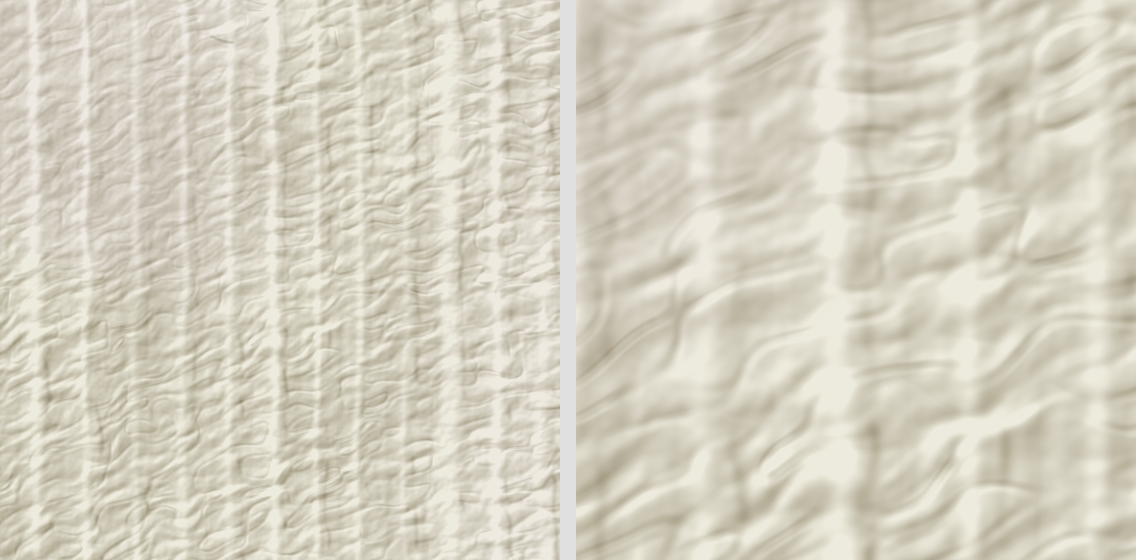
Left, the full canvas; right, a detail of the centre.
Write a WebGL 1 fragment shader that draws this texture.

```glsl
precision highp float;
uniform vec2 u_resolution;

const vec3 SHADOW = vec3(0.65, 0.62, 0.54);
const vec3 LIGHT = vec3(0.90, 0.89, 0.85);
const vec3 ROSE_TINT = vec3(1.005, 0.99, 1.005);
const vec3 STRAW_TINT = vec3(1.0, 0.998, 0.975);
const float RIBS = 12.0;             // vertical cords across
const float KNOTS = 22.0;            // knots down each cord
const vec2 STRANDS = vec2(17.0, 27.0); // slanted strands across and down
const float BROAD_CORD = 10.0;       // index of the widest, smoothest cord
const float SLANT = 0.50;            // rise of the strands
const float SLANT_EASE = 0.14;       // strands flatten to the right
const vec2 LIGHT_DIR = vec2(-0.64, 0.77);
const float LIGHT_STEP = 0.0028;
const float RELIEF = 1.45;
const float BASE_TONE = 0.79;

float hash(vec2 p) {
  return fract(sin(dot(p, vec2(127.1, 311.7))) * 43758.545);
}

float noise(vec2 p) {
  vec2 i = floor(p), f = fract(p);
  f = f * f * (3.0 - 2.0 * f);
  return mix(mix(hash(i), hash(i + vec2(1.0, 0.0)), f.x),
             mix(hash(i + vec2(0.0, 1.0)), hash(i + 1.0), f.x), f.y);
}

// Jittered, staggered lumps; falloff sets their width and height
float lumps(vec2 p, vec2 falloff, vec2 scatter) {
  vec2 cell = floor(p);
  float top = 0.0;
  for (int j = -1; j <= 1; j++) {
    for (int i = -1; i <= 1; i++) {
      vec2 id = cell + vec2(float(i), float(j));
      vec2 jitter = vec2(hash(id), hash(id + 37.0)) - 0.5;
      float stagger = 0.4 * (mod(id.x, 2.0) - 0.5);
      vec2 q = p - id - 0.5 - jitter * scatter - vec2(0.0, stagger);
      float size = 0.5 + 0.5 * hash(id + 71.0);
      top = max(top, size * exp(-dot(q * q, falloff)));
    }
  }
  return top;
}

// Worn, smoother cloth toward the upper left
float wornArea(vec2 p) {
  float edge = 0.15 * (noise(p * 5.0) - 0.5);
  return smoothstep(0.40, 0.62, p.y + edge) * (1.0 - smoothstep(0.30, 0.65, p.x + edge));
}

// Rib coordinate: whole numbers lie on the cords
float ribCoord(vec2 p) {
  float sway = 0.14 * (noise(vec2(p.x * 6.0, p.y * 10.0)) - 0.5);
  return p.x * RIBS + 0.3 - 0.28 * max(sin(4.8 * p.x), 0.0) + sway;
}

// Smooth vertical cord; strength and width vary from rib to rib
float cord(float u) {
  float id = floor(u + 0.5);
  float broad = 1.0 - step(0.5, abs(id - BROAD_CORD));
  float width = mix(mix(0.09, 0.16, hash(vec2(id, 9.0))), 0.24, broad);
  float strength = mix(mix(0.4, 0.9, hash(vec2(id, 3.0))), 1.0, broad);
  float d = (u - id) / width;
  return strength * exp(-d * d);
}

// Dark broken crease on the shaded side of each cord
float crease(float u, float y) {
  float id = floor(u + 0.3);
  float bend = 0.10 * (noise(vec2(id * 7.0, y * 45.0)) - 0.5);
  float d = (u - id - 0.21 + bend) / 0.055;
  return exp(-d * d) * smoothstep(0.40, 0.85, noise(vec2(id * 13.0, y * 30.0)));
}

float height(vec2 p) {
  vec2 warp = vec2(noise(p * 21.0), noise(p * 21.0 + 40.0)) - 0.5;
  vec2 q = p + 0.022 * warp;
  q.y -= SLANT * q.x - SLANT_EASE * q.x * q.x;
  float u = ribCoord(p);
  float rib = cord(u);
  float worn = wornArea(p);
  float id = floor(u + 0.5);
  float knotted = 0.6 + 0.4 * cos(1.257 * (id - 6.0));
  vec2 knotPos = vec2(u + 0.5, (p.y + 0.012 * warp.y) * KNOTS);
  float knots = knotted * lumps(knotPos, vec2(13.0, 6.5), vec2(0.22, 0.5));
  float strands = lumps(q * STRANDS, vec2(2.4, 6.5), vec2(0.7, 0.6)) * (1.0 - 0.6 * rib);
  float fold = abs(noise(q * vec2(24.0, 52.0) + 5.0) - 0.5);
  float folds = smoothstep(0.0, 0.14, fold) * (1.0 - 0.7 * rib);
  float streaks = noise(vec2(p.x * 80.0, p.y * 5.0)) - 0.5;
  float fibres = noise(q * vec2(65.0, 100.0)) - 0.5;
  float grain = noise(p * 150.0) - 0.5;
  float cloth = 0.70 * strands + 0.85 * knots + 0.16 * folds + 0.26 * fibres;
  return cloth * (1.0 - 0.4 * worn) + 0.75 * rib + 0.20 * streaks + 0.09 * grain;
}

void main() {
  vec2 p = gl_FragCoord.xy / u_resolution;
  float u = ribCoord(p);
  float worn = wornArea(p);

  // Raking light from the upper left
  vec2 e = LIGHT_DIR * LIGHT_STEP;
  float behind = height(p - e), ahead = height(p + e);
  float tone = BASE_TONE + RELIEF * (behind - ahead) + 0.13 * (behind + ahead - 1.6);

  // Broad unevenness, column tone and creases
  tone += 0.26 * (noise(p * 4.0 + 9.0) - 0.5) + 0.16 * (noise(p * vec2(13.0, 7.0)) - 0.5);
  tone += 0.14 * cord(u) + 0.10 * worn + 0.10 * (p.x - 0.5);
  tone -= 0.34 * crease(u, p.y) * (1.0 - 0.5 * worn);

  // Stray slanted thread near the top
  float threadY = 0.965 - 0.27 * (p.x - 0.25) + 0.006 * noise(p * 30.0);
  float thread = 1.0 - smoothstep(0.001, 0.004, abs(p.y - threadY));
  thread *= smoothstep(0.22, 0.26, p.x) * (1.0 - smoothstep(0.46, 0.48, p.x));
  tone -= 0.40 * thread * smoothstep(0.3, 0.6, noise(vec2(p.x * 30.0, 2.0)));

  // Cream ramp with slight warm and cool areas
  vec3 colour = mix(SHADOW, LIGHT, clamp(tone, -0.35, 1.12));
  float rosy = clamp(0.75 * worn + 0.45 * smoothstep(0.55, 1.0, p.x), 0.0, 1.0);
  gl_FragColor = vec4(colour * mix(STRAW_TINT, ROSE_TINT, rosy), 1.0);
}
```
